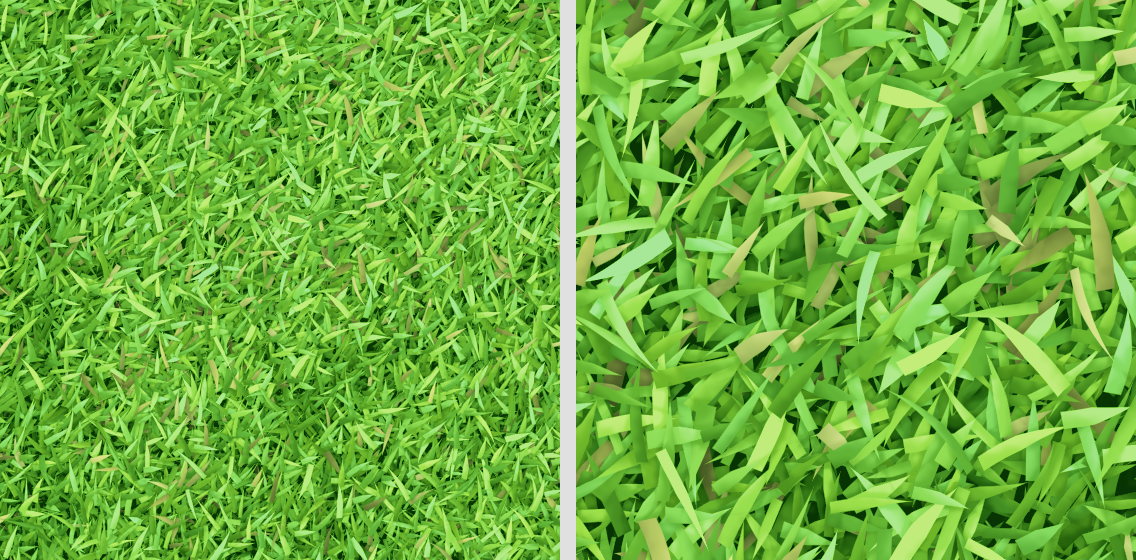
Left, the full canvas; right, a detail of the centre.
Reproduce this texture procedurally as a WebGL 1 fragment shader.

```glsl
precision highp float;
// Dense lawn seen from above: stacked layers of short, tapered grass blades.
// Each layer is a jittered grid with one blade per cell; deeper layers are
// darker, and the summed tone is turned into colour by one green ramp.
uniform vec2 u_resolution;

float hash(vec2 p) {
  return fract(sin(dot(p, vec2(127.1, 311.7))) * 43758.5453);
}

vec3 hash3(vec2 p) {
  return fract(sin(vec3(dot(p, vec2(127.1, 311.7)),
                        dot(p, vec2(269.5, 183.3)),
                        dot(p, vec2(419.2, 371.9)))) * 43758.5453);
}

float noise(vec2 p) {
  vec2 i = floor(p), f = fract(p);
  f = f * f * (3.0 - 2.0 * f);
  return mix(mix(hash(i), hash(i + vec2(1, 0)), f.x),
             mix(hash(i + vec2(0, 1)), hash(i + vec2(1, 1)), f.x), f.y);
}

// Tone 0..1 to colour, from deep shade to sunlit tips
vec3 grassRamp(float t) {
  vec3 c = vec3(0.03, 0.20, 0.01);
  c = mix(c, vec3(0.14, 0.39, 0.05), smoothstep(0.02, 0.11, t));
  c = mix(c, vec3(0.28, 0.56, 0.12), smoothstep(0.11, 0.27, t));
  c = mix(c, vec3(0.40, 0.71, 0.19), smoothstep(0.27, 0.48, t));
  c = mix(c, vec3(0.57, 0.87, 0.33), smoothstep(0.50, 0.74, t));
  return mix(c, vec3(0.71, 0.92, 0.53), smoothstep(0.76, 0.94, t));
}

// Signed inside distance of a bent blade lying along x, blunt root, sharp tip
float bladeEdge(vec2 q, float halfLength, float halfWidth) {
  float width = halfWidth * min(1.0, 0.9 * (1.0 - q.x / halfLength));
  return min(width - abs(q.y), q.x + halfLength);
}

void main() {
  vec2 p = gl_FragCoord.xy / u_resolution.y;
  float patches = noise(p * 4.0 + 3.7);
  float lean = 0.95 + 0.9 * (noise(p * 3.0 + 11.0) - 0.5);

  float tone = 0.03;    // brightness of the topmost blade
  float warmth = 0.0;   // negative bluish, positive yellowish
  float straw = 0.0;    // dry blades

  for (int layer = 0; layer < 16; layer++) {
    float k = float(layer);
    float height = k / 15.0;
    float cells = 26.0 + 5.0 * hash(vec2(k, 4.3));
    float blur = 0.8 * cells / u_resolution.y;
    vec2 g = p * cells + 17.0 * hash3(vec2(k, 9.1)).xy;
    vec2 home = floor(g);

    for (int j = -1; j <= 1; j++) {
      for (int i = -1; i <= 1; i++) {
        vec2 cell = home + vec2(float(i), float(j));
        vec3 place = hash3(cell + 37.3 * k);
        vec3 look = hash3(cell + 53.9 * k + 7.7);

        // Turn into the frame of the blade, mostly along the local lean
        float spread = place.z + look.x - 1.0;
        float angle = lean + 1.9 * spread + 3.14159 * step(0.78, look.y);
        vec2 d = g - cell - place.xy;
        float s = sin(angle), c = cos(angle);
        vec2 q = vec2(c * d.x + s * d.y, c * d.y - s * d.x);
        q.y += (look.z - 0.5) * 0.35 * q.x * q.x;

        float halfLength = 0.35 + 0.6 * look.x;
        float halfWidth = 0.075 + 0.08 * fract(look.z * 7.0);
        float edge = bladeEdge(q, halfLength, halfWidth);
        float cover = smoothstep(-blur, blur, edge);

        // Soft contact shadow, then the blade with a lit side and tip
        tone *= 1.0 - 0.16 * smoothstep(-0.13, 0.0, edge);
        float shade = 0.08 + 0.68 * height + 0.68 * (fract(look.y * 9.0) - 0.5)
                    + 0.13 * q.x / halfLength + 0.08 * q.y / halfWidth
                    + 0.18 * (patches - 0.5);
        tone = mix(tone, max(shade, 0.0), cover);
        warmth = mix(warmth, fract(look.x * 13.0) - 0.5, cover);
        straw = mix(straw, step(0.99 - 0.06 * patches, fract(place.x * 11.0)), cover);
      }
    }
  }

  // Faint mottling, then hue variation that fades out in the shade
  tone += 0.07 * (noise(p * 190.0) - 0.5);
  tone = clamp(tone, 0.0, 1.0);
  vec3 color = grassRamp(tone);
  color += warmth * tone * vec3(0.13, 0.02, -0.14);
  vec3 dry = vec3(0.90, 0.83, 0.50) * (0.35 + 0.7 * tone);
  color = mix(color, dry, 0.6 * straw);
  gl_FragColor = vec4(clamp(color, 0.0, 1.0), 1.0);
}
```
